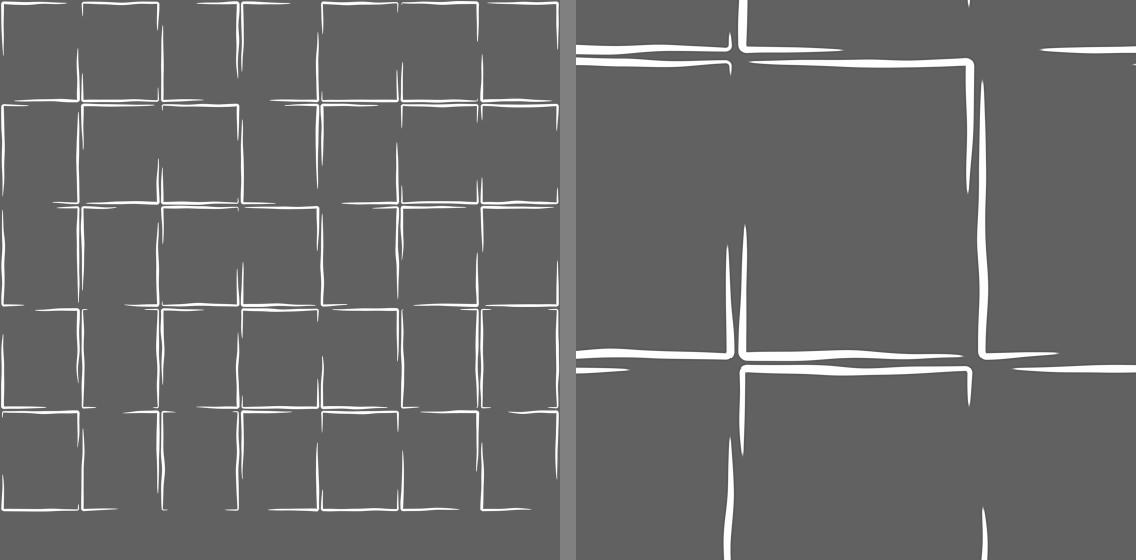
Left, the full canvas; right, a detail of the centre.
Reproduce this pattern procedurally as a Shadertoy shader.

```glsl
// A 7 by 5 grid of hand-inked frames in white on grey, with an empty strip below.
// Each frame is two opposite brush dashes sliding along its outline; the slide
// changes from diagonal to diagonal, and hashed noise makes the lines waver.

const float PI = 3.14159265;
const vec2 GRID_COUNT = vec2(7.0, 5.0);
const vec2 GRID_ORIGIN = vec2(0.001, 0.0013);
const vec2 CELL_SIZE = vec2(0.1426, 0.1826);
const float FRAME_INSET = 0.0035;
const float CORNER_RADIUS = 0.003;
const float DASH_SHARE = 0.685;      // inked part of each half outline
const float BRUSH_HALF_WIDTH = 0.0025;
const float RIM_WIDTH = 0.001;

const vec3 GREY = vec3(0.38);
const vec3 RIM_GREY = vec3(0.34);
const vec3 INK = vec3(0.995);

float hash(vec2 p) {
    vec3 q = fract(p.xyx * vec3(0.1031, 0.1030, 0.0973));
    q += dot(q, q.yzx + 33.33);
    return fract((q.x + q.y) * q.z);
}

float noise(float x, float seed) {
    float i = floor(x);
    float f = fract(x);
    return mix(hash(vec2(i, seed)), hash(vec2(i + 1.0, seed)), f * f * (3.0 - 2.0 * f));
}

float roundedBox(vec2 p, vec2 halfSize, float radius) {
    vec2 q = abs(p) - halfSize + radius;
    return length(max(q, 0.0)) + min(max(q.x, q.y), 0.0) - radius;
}

// Start of the dash, in half outlines: one value per diagonal plus a slow drift
float dashStart(vec2 cell) {
    float slide[10] = float[10](-0.04, 0.18, 0.305, 0.47, 0.69,
                                0.87, 1.10, 1.46, 1.63, 1.75);
    int diagonal = int(min(cell.x, 5.0) - cell.y) + 4;
    return slide[clamp(diagonal, 0, 9)] + 0.046 * cell.x;
}

// Ink coverage in x, coverage including the darker rim in y
vec2 brushFrame(vec2 p, vec2 halfSize, vec2 cell, float blur) {
    float seed = 1.0 + 4.0 * (cell.x + GRID_COUNT.x * cell.y);
    vec2 edge = abs(p) - halfSize;
    bool upright = edge.x > edge.y;

    // The half turn symmetry folds bottom onto top and left onto right
    bool folded = upright ? p.x < 0.0 : p.y > 0.0;
    vec2 q = folded ? -p : p;
    float along = upright ? q.y + halfSize.y : q.x + halfSize.x;
    float sideLength = 2.0 * (upright ? halfSize.y : halfSize.x);
    float halfOutline = 2.0 * (halfSize.x + halfSize.y);
    float travel = along + (upright ? 2.0 * halfSize.x : 0.0);
    float t = mod(travel / halfOutline - dashStart(cell), 1.0) / DASH_SHARE;

    // Bow each side a little, keeping the corners joined
    float sideSeed = seed + (upright ? 1.0 : 0.0) + (folded ? 2.0 : 0.0);
    float arch = sin(PI * clamp(along / sideLength, 0.0, 1.0));
    float bow = arch * (0.0028 * noise(along * 28.0, sideSeed) - 0.0004);
    float distanceToLine = abs(roundedBox(p, halfSize, CORNER_RADIUS) + bow);

    // Tapered brush pressure with small swellings
    float pressure = sqrt(max(sin(PI * clamp(t, 0.0, 1.0)), 0.0));
    float swelling = 0.8 + 0.35 * noise(travel * 40.0, sideSeed + 200.0);
    float width = BRUSH_HALF_WIDTH * pressure * swelling;
    float tips = smoothstep(0.0, 0.02, t) * (1.0 - smoothstep(0.98, 1.0, t));

    float ink = 1.0 - smoothstep(-blur, blur, distanceToLine - width);
    float rim = 1.0 - smoothstep(-blur, blur, distanceToLine - width - RIM_WIDTH);
    return tips * vec2(ink, rim);
}

void mainImage(out vec4 fragColor, in vec2 fragCoord) {
    vec2 uv = fragCoord / iResolution.xy;
    vec2 page = vec2(uv.x, 1.0 - uv.y);      // rows count downwards
    float blur = 0.75 / min(iResolution.x, iResolution.y);

    vec2 gridPos = (page - GRID_ORIGIN) / CELL_SIZE;
    vec2 cell = floor(gridPos);
    vec2 local = (fract(gridPos) - 0.5) * CELL_SIZE;
    bool inGrid = all(greaterThanEqual(cell, vec2(0.0))) && all(lessThan(cell, GRID_COUNT));

    vec3 color = GREY;
    if (inGrid) {
        vec2 cover = brushFrame(local, 0.5 * CELL_SIZE - FRAME_INSET, cell, blur);
        color = mix(color, RIM_GREY, cover.y);
        color = mix(color, INK, cover.x);
    }
    fragColor = vec4(color, 1.0);
}
```
